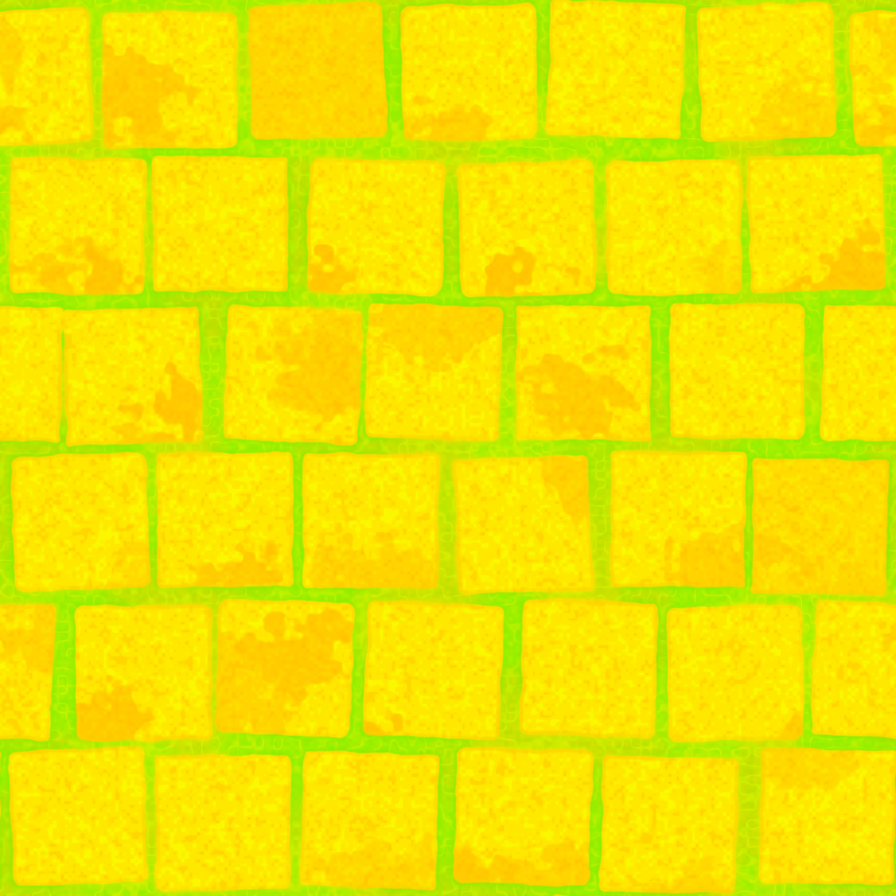
Give the GLSL for this texture, as a three.js fragment shader.

```glsl
varying vec2 vUv;

vec2 hash2(vec2 p) {
  vec3 h = fract(p.xyx * vec3(0.1031, 0.1030, 0.0973));
  h += dot(h, h.yzx + 33.33);
  return fract((h.xx + h.yz) * h.zy);
}

// Value noise that wraps after a whole number of cells
float noise(vec2 uv, float cells) {
  vec2 p = uv * cells;
  vec2 i = floor(p);
  vec2 f = fract(p);
  f = f * f * (3.0 - 2.0 * f);
  float a = hash2(mod(i, cells) + cells).x;
  float b = hash2(mod(i + vec2(1.0, 0.0), cells) + cells).x;
  float c = hash2(mod(i + vec2(0.0, 1.0), cells) + cells).x;
  float d = hash2(mod(i + 1.0, cells) + cells).x;
  return mix(mix(a, b, f.x), mix(c, d, f.x), f.y);
}

float roundedBox(vec2 p, float halfSize, float radius) {
  vec2 q = abs(p) - halfSize + radius;
  return length(max(q, 0.0)) + min(max(q.x, q.y), 0.0) - radius;
}

// Horizontal stagger of each course
float courseShift(float row) {
  float odd = mod(row, 2.0);
  return odd * (row > 4.0 ? 0.66 : 0.43);
}

// Nearest paving block: signed distance, local position and wrapped id
float nearestBlock(vec2 p, out vec2 local, out vec2 id) {
  float nearest = 10.0;
  for (int j = -1; j <= 1; j++) {
    float row = floor(p.y) + float(j);
    float shift = courseShift(mod(row, 6.0));
    for (int i = -1; i <= 1; i++) {
      vec2 cell = vec2(floor(p.x - shift) + float(i), row);
      vec2 key = mod(cell, 6.0);
      vec2 jitter = (hash2(key + 17.0) - 0.5) * vec2(0.09, 0.07);
      vec2 shape = hash2(key + 41.0);
      float tilt = (shape.x - 0.5) * 0.09;
      vec2 q = p - cell - vec2(shift, 0.0) - 0.5 - jitter;
      q += vec2(-q.y, q.x) * tilt;
      float d = roundedBox(q, 0.453, 0.025 + 0.045 * shape.y);
      if (d < nearest) {
        nearest = d;
        local = q;
        id = key;
      }
    }
  }
  return nearest;
}

// Ragged stain spreading from one side of a block
float stain(vec2 local, vec2 seed, float ragged) {
  vec2 pick = hash2(seed);
  vec2 centre = (hash2(seed + 7.0) - 0.5) * 0.9;
  centre.y = mix(centre.y, -0.42, step(0.5, pick.y));
  float radius = mix(0.10, 0.36, pick.x);
  float reach = length((local - centre) * vec2(0.85, 1.1)) - radius + ragged;
  return smoothstep(0.05, -0.05, reach) * step(0.42, hash2(seed + 23.0).x);
}

void main() {
  vec2 local;
  vec2 id;
  float d = nearestBlock(vUv * 6.0, local, id);
  d += (noise(vUv, 42.0) - 0.5) * 0.022 + (noise(vUv, 120.0) - 0.5) * 0.008;

  float fine = noise(vUv, 230.0);
  float medium = noise(vUv + 0.37, 110.0);
  float broad = noise(vUv, 14.0);

  // Grainy block face
  float grain = (fine - 0.5) * 0.65 + (medium - 0.5) * 0.45;
  vec3 face = mix(vec3(1.0, 0.91, 0.0), vec3(0.98, 0.97, 0.0), smoothstep(0.06, 0.30, grain));
  face = mix(face, vec3(1.0, 0.84, 0.0), smoothstep(0.08, 0.34, -grain));

  // Weathering: two stains and an overall tint per block
  float ragged = (noise(vUv, 36.0) - 0.5) * 0.30 + (noise(vUv, 90.0) - 0.5) * 0.30;
  float wear = max(stain(local, id + 61.0, ragged), 0.7 * stain(local, id + 97.0, ragged));
  float tint = smoothstep(0.88, 0.96, hash2(id + 131.0).x) * 0.45;
  wear = max(wear * (0.5 + 0.4 * hash2(id + 151.0).y), tint);
  face = mix(face, vec3(1.0, 0.76 + 0.05 * grain, 0.0), wear);

  // Worn rim
  float rim = smoothstep(-0.035, -0.012, d) * (0.25 + 0.5 * broad);
  face = mix(face, vec3(0.98, 0.82, 0.0), rim);

  // Mottled joints with curling veins
  float vein = 1.0 - smoothstep(0.03, 0.16, abs(noise(vUv + 0.19, 100.0) - 0.5));
  vec3 joint = mix(vec3(0.64, 0.94, 0.0), vec3(0.77, 0.88, 0.0), smoothstep(0.35, 0.7, broad));
  joint = mix(joint, vec3(0.80, 0.95, 0.0), vein * 0.7);
  joint += vec3(0.10, 0.02, 0.0) * (fine - 0.5);

  // Green shade beside some edges, pale dust beside others
  float beside = exp(-max(d, 0.0) * 38.0);
  float shade = smoothstep(0.38, 0.62, noise(vUv + 0.53, 11.0));
  joint = mix(joint, vec3(0.50, 0.93, 0.0), beside * shade * 0.75);
  joint = mix(joint, vec3(0.88, 0.91, 0.0), beside * (1.0 - shade) * 0.65);

  gl_FragColor = vec4(mix(face, joint, smoothstep(-0.009, 0.009, d)), 1.0);
}
```
